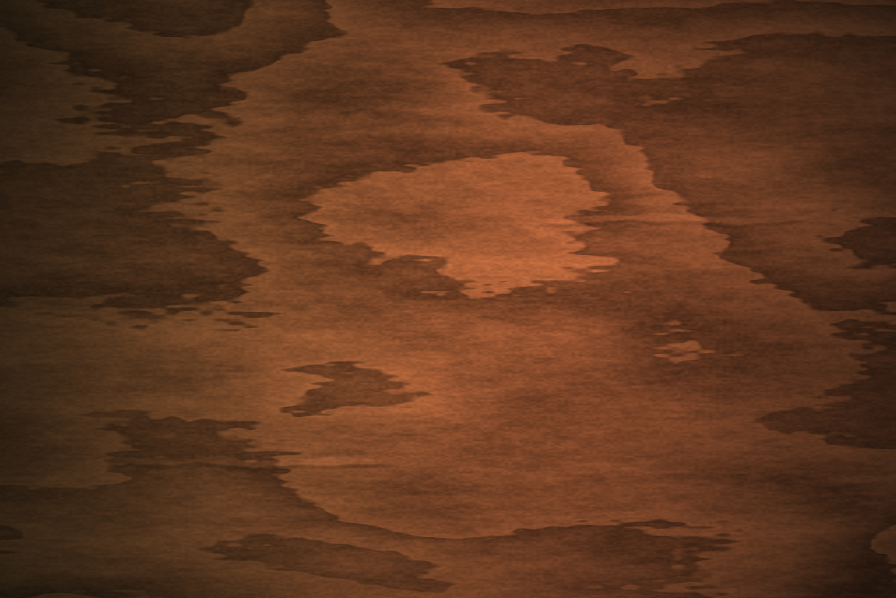
This texture is drawn by a WebGL 2 fragment shader. Its source:

```glsl
#version 300 es
precision highp float;

#define RINGS 6.0
#define RING_EDGE 0.10
#define RING_CONTRAST 0.44
#define FIBRE_CONTRAST 0.20
#define PORE_CONTRAST 0.15
#define GLOW_RADIUS 0.68
#define GLOW_CENTER vec2(0.80, 0.48)
#define SHADE_COLOR vec3(0.085, 0.066, 0.041)
#define LIT_COLOR vec3(0.575, 0.327, 0.186)

uniform vec2 u_resolution;
out vec4 fragColor;

float hash(vec2 p) {
    return fract(sin(dot(p, vec2(12.9898, 78.233))) * 43758.5453);
}

float noise(vec2 p) {
    vec2 cell = floor(p);
    vec2 f = fract(p);
    f = f * f * (3.0 - 2.0 * f);
    float low = mix(hash(cell), hash(cell + vec2(1.0, 0.0)), f.x);
    float high = mix(hash(cell + vec2(0.0, 1.0)), hash(cell + vec2(1.0, 1.0)), f.x);
    return mix(low, high, f.y);
}

// Noise centred on zero, stretched along the grain
float grain(vec2 p, float along, float across) {
    return noise(p * vec2(along, across) + along) - 0.5;
}

// Growth rings: contours with a ragged bright rim that fades to dark
float growthRings(vec2 p) {
    vec2 q = p;
    q.y += 0.10 * grain(p, 2.1, 1.7) + 0.05 * p.x;
    q.x += 0.25 * grain(p, 1.3, 4.0);
    float height = 0.65 * grain(q, 1.6, 5.0) + 0.22 * grain(q, 3.1, 10.0);
    float ring = RINGS * height + 0.32 * grain(p, 10.0, 55.0)
               + 0.22 * grain(p, 38.0, 170.0);
    float s = fract(ring);
    float band = smoothstep(0.0, RING_EDGE, s) * (1.0 - s);
    float strength = 0.65 + 0.7 * noise(p * vec2(2.0, 6.0) + 31.0);
    return (band - 0.46) * strength;
}

// Two long pale streaks, each bordered by a thin dark line
float streaks(vec2 p) {
    float sum = 0.0;
    for (int i = 0; i < 2; i++) {
        float side = 1.0 - 2.0 * float(i);
        vec2 q = (p - vec2(0.78, 0.43)) * side;
        q.y -= 0.198 + 0.010 * grain(p, 14.0, 3.0) + 0.012 * q.x;
        float span = smoothstep(0.10, 0.16, q.x) * (1.0 - smoothstep(0.35, 0.75, q.x));
        float width = 0.003 + 0.005 * noise(vec2(q.x * 22.0, side));
        float pale = 1.0 - smoothstep(width * 0.6, width * 1.3, abs(q.y));
        float dark = 1.0 - smoothstep(0.0, 0.005, abs(q.y + side * (width + 0.004)));
        sum += span * (0.17 * pale - 0.16 * dark);
    }
    return sum;
}

void main() {
    vec2 p = gl_FragCoord.xy / u_resolution.y;

    // Wood tone
    float tone = 1.0 + RING_CONTRAST * growthRings(p) + streaks(p);
    tone += 0.22 * grain(p, 2.5, 13.0) + 0.10 * grain(p, 7.0, 45.0);

    // Fine fibres and pores
    tone += FIBRE_CONTRAST * (0.5 * grain(p, 22.0, 190.0) + 0.5 * grain(p, 60.0, 300.0));
    tone += PORE_CONTRAST * grain(p, 170.0, 330.0);
    float fleck = smoothstep(0.88, 1.0, noise(p * vec2(75.0, 290.0) + 7.0));
    tone += 0.14 * fleck * noise(p * vec2(5.0, 16.0));

    // Warm glow falling off towards the corners
    vec2 offset = (p - GLOW_CENTER) / GLOW_RADIUS;
    float glow = exp(-dot(offset, offset));
    vec3 color = mix(SHADE_COLOR * tone, LIT_COLOR * tone, glow);

    // Olive tint on the left, redder on the right
    float warmth = smoothstep(0.0, 1.1, p.x) - 0.6;
    color *= 1.0 + warmth * vec3(0.06, -0.06, 0.0);

    fragColor = vec4(clamp(color, 0.0, 1.0), 1.0);
}
```
